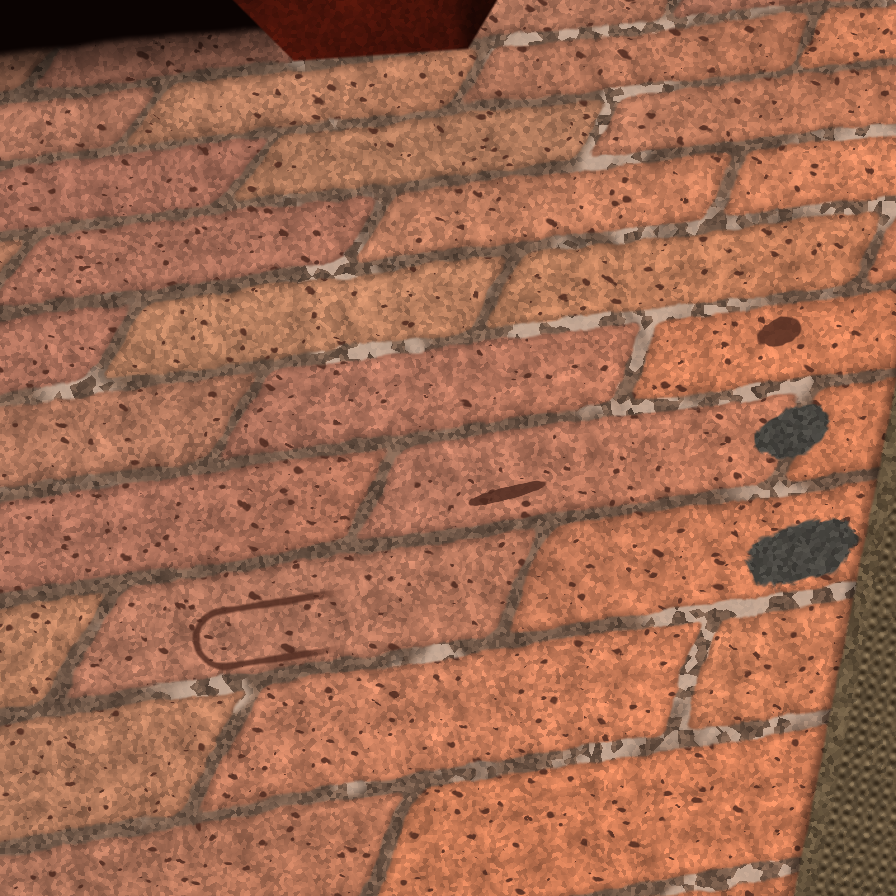
Reproduce this texture procedurally as a three.js fragment shader.

```glsl
varying vec2 vUv;

// Paving layout
const float ROWS = 15.6;
const float ROW_START = 0.2;
const float PERSPECTIVE = 0.62;
const float BRICK_LENGTH = 0.35;
const float ROW_SHIFT = 0.349;
const float RUN_START = 0.27;
const float JOINT_LEAN = 0.13;
const float JOINT_WIDTH = 0.0058;
const float CORNER = 0.017;
const float SOFT = 0.0022;
// Colours
const vec3 CLAY_DUSTY = vec3(0.70, 0.49, 0.36);
const vec3 CLAY_ROSE = vec3(0.68, 0.44, 0.36);
const vec3 CLAY_ORANGE = vec3(0.82, 0.49, 0.34);
const vec3 PORE = vec3(0.30, 0.16, 0.12);
const vec3 MORTAR = vec3(0.43, 0.34, 0.28);
const vec3 LIME = vec3(0.86, 0.75, 0.67);
const vec3 TAR = vec3(0.28, 0.27, 0.25);
const vec3 CLOTH_DARK = vec3(0.22, 0.17, 0.11);
const vec3 CLOTH_LIGHT = vec3(0.52, 0.44, 0.33);
const vec3 POT = vec3(0.27, 0.07, 0.035);
const vec3 GAP = vec3(0.04, 0.012, 0.008);
const mat2 TURN = mat2(0.8, -0.6, 0.6, 0.8);

float hash(vec2 p) {
  vec3 q = fract(p.xyx * vec3(0.1031, 0.103, 0.0973));
  q += dot(q, q.yzx + 33.33);
  return fract((q.x + q.y) * q.z);
}
// Cellular noise: distance to the nearest seed, and its random value
vec2 cells(vec2 p) {
  vec2 best = vec2(9.0);
  for (int k = 0; k < 9; k++) {
    float n = float(k), j = floor((n + 0.5) / 3.0);
    vec2 cell = floor(p) + vec2(n - 3.0 * j, j) - 1.0;
    vec2 d = cell + vec2(hash(cell), hash(cell + 17.3)) - p;
    if (dot(d, d) < best.x) best = vec2(dot(d, d), hash(cell + 41.7));
  }
  return vec2(sqrt(best.x), best.y);
}
// Layered, warped sines, about -1 to 1
float layers(vec2 p) {
  float sum = 0.0, amp = 0.6;
  for (int i = 0; i < 5; i++) {
    p = TURN * p * 1.7 + 0.7 * sin(p.yx) + vec2(1.3, 0.7);
    sum += amp * sin(p.x) * sin(p.y);
    amp *= 0.65;
  }
  return sum;
}
// Tilted ragged ellipse
float spot(vec2 d, vec2 radius, float ragged) {
  d.y += 0.25 * d.x;
  return 1.0 - smoothstep(-0.06, 0.08, length(d / radius) - 1.0 + 0.2 * ragged);
}
float capsule(vec2 p, vec2 a, vec2 b) {
  vec2 ab = b - a;
  return length(p - a - ab * clamp(dot(p - a, ab) / dot(ab, ab), 0.0, 1.0));
}

void main() {
  vec2 p = vec2(vUv.x, 1.0 - vUv.y); // y runs down, towards the viewer
  float x = p.x - 0.5;
  float patches = layers(p * 7.0);
  float wear = layers(p * 42.0);
  vec2 grain = cells(p * 190.0);
  // Receding courses, each shifted along its run
  float depth = p.y + (0.11 + 0.055 * p.y) * x + 0.003 * layers(p * 9.0);
  float scale = 1.0 + PERSPECTIVE * depth;
  float course = ROW_START + ROWS * depth / scale;
  float row = floor(course), f = fract(course);
  float run = x / (BRICK_LENGTH * scale) + RUN_START - ROW_SHIFT * row;
  run += JOINT_LEAN * (f - 0.5) + 0.012 * layers(p * 13.0 + 4.0);
  float g = fract(run);
  vec2 id = vec2(row, floor(run)) + 50.0;
  // Rounded distance to the joints
  vec2 side = vec2(min(g, 1.0 - g) * BRICK_LENGTH * 0.85, min(f, 1.0 - f) * scale / ROWS) * scale;
  float inset = CORNER - length(max(CORNER - side, 0.0)) + 0.0026 * wear;
  inset -= JOINT_WIDTH * scale * (0.95 + 0.35 * patches);
  // Clay tone, grain and pores
  float warmth = smoothstep(0.75, 1.7, p.x + 0.7 * p.y + 0.5 * hash(id));
  vec3 color = mix(mix(CLAY_DUSTY, CLAY_ROSE, hash(id + 9.0)), CLAY_ORANGE, warmth);
  color *= 1.0 + 0.1 * (hash(id + 23.0) - 0.5) + 0.07 * patches;
  color *= 1.0 + 0.3 * (grain.y - 0.5) + 0.1 * wear;
  color *= 0.8 + 0.2 * smoothstep(0.0, 0.012, inset);
  vec2 pore = cells(p * vec2(42.0, 58.0) + 0.25 * wear);
  float hole = 0.5 * max(pore.y - 0.5, 0.0);
  color = mix(color, PORE, 0.85 * (1.0 - smoothstep(hole * 0.6, hole + 0.03, pore.x)) * step(0.5, pore.y));
  // Gritty mortar with lime flecks
  float lime = smoothstep(0.05, 0.55, patches + 0.6 * x) * step(0.45, cells(p * 85.0).y);
  vec3 grit = mix(MORTAR * (0.75 + 0.5 * grain.y + 0.15 * wear), LIME, 0.8 * lime);
  color = mix(color, grit, 0.92 - 0.92 * smoothstep(-SOFT, SOFT, inset));
  // Looped groove, smudges and tar
  float groove = abs(capsule(p, vec2(0.25, 0.713), vec2(0.55, 0.665)) - 0.031) + 0.001 * wear;
  groove = (1.0 - smoothstep(0.002, 0.0055, groove)) * (1.0 - smoothstep(0.34, 0.39, p.x));
  float smudge = spot(p - vec2(0.565, 0.551), vec2(0.045, 0.007), wear);
  smudge = max(smudge, spot(p - vec2(0.87, 0.371), vec2(0.023, 0.015), wear));
  color = mix(color, PORE, 0.8 * max(groove, smudge));
  float tar = spot(p - vec2(0.885, 0.482), vec2(0.038, 0.029), wear);
  tar = max(tar, spot(p - vec2(0.893, 0.616), vec2(0.062, 0.034), wear));
  color = mix(color, TAR * (0.8 + 0.4 * grain.y), tar);
  // Shaded opening and pot at the top
  float shade = (1.0 - smoothstep(0.3, 0.58, p.x)) * (1.0 - smoothstep(0.05, 0.13, p.y + 0.1 * p.x));
  color *= 1.0 - 0.65 * shade;
  float opening = min(0.06 - 0.1 * p.x + 0.004 * patches - p.y, 0.32 - p.x);
  color = mix(color, GAP, smoothstep(-0.006, 0.006, opening));
  float pot = min(0.091 - 0.07 * p.x - p.y, min(p.x - 0.26 - p.y, 0.555 - 0.6 * p.y - p.x));
  vec3 glaze = POT * (0.8 + 0.25 * patches + 0.3 * grain.y) * (1.0 - 0.5 * smoothstep(0.5, 0.53, p.x));
  color = mix(color, glaze, smoothstep(-SOFT, SOFT, pot));
  // Woven cloth with a bound edge
  float cloth = p.x - 1.0 + 0.2 * (p.y - 0.43) + 0.001 * wear;
  vec2 thread = sin(vec2(p.x + 0.2 * p.y, p.y - 0.2 * p.x) * 470.0);
  float weave = 0.5 + 0.3 * thread.x * thread.y + 0.2 * thread.y;
  weave = mix(0.4 + 0.3 * grain.y, weave, smoothstep(0.018, 0.023, cloth));
  color *= 1.0 - 0.4 * smoothstep(-0.016, 0.0, cloth);
  vec3 fabric = mix(CLOTH_DARK, CLOTH_LIGHT, weave) * (0.85 + 0.3 * grain.y);
  gl_FragColor = vec4(mix(color, fabric, smoothstep(-SOFT, SOFT, cloth)), 1.0);
}
```
